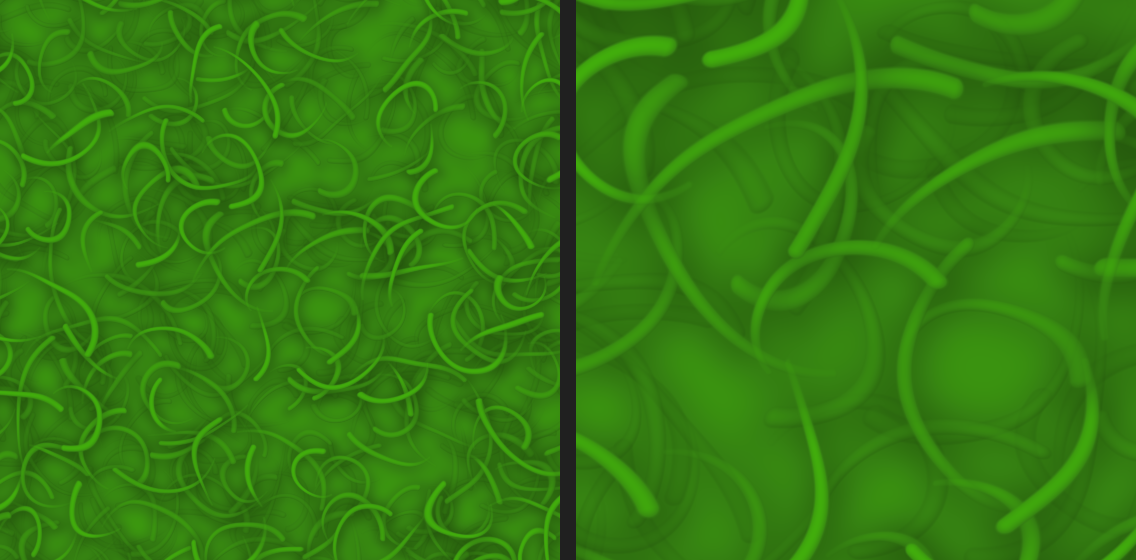
Left: the whole. Right: its middle third, enlarged.
Reproduce this texture procedurally as a WebGL 2 fragment shader.

```glsl
#version 300 es
precision highp float;

uniform vec2 u_resolution;
out vec4 outColor;

// Layout
const int LAYERS = 14;
const float CELLS = 5.5;               // strand cells across the canvas
const vec2 HALF_LENGTH = vec2(0.05, 0.14);
const vec2 BEND_RADIUS = vec2(0.045, 0.20);
const float MAX_HALF_SPAN = 2.0;       // radians
const float HALF_WIDTH = 0.0054;
const float TAIL_WIDTH = 0.4;          // share of the width left at the tail
const float WARP_SCALE = 6.0;
const float WARP_AMOUNT = 0.035;

// Shading, as brightness of the green channel
const vec2 LIGHT = vec2(-0.55, 0.83);
const float GROUND = 0.585;
const float GROUND_VARIATION = 0.05;
const float SHADOW = 0.28;
const float SHADOW_RADIUS = 0.0185;
const float SHADOW_SHIFT = 0.003;
const vec2 SHADOW_STRENGTH = vec2(0.10, 0.32); // deepest, topmost
const vec2 STRAND_LEVEL = vec2(0.51, 0.675);
const vec2 STRAND_OPACITY = vec2(0.30, 1.0);
const float EDGE_FALLOFF = 0.13;
const float LIGHT_TILT = 0.05;
const float EDGE_SOFTNESS = 0.0008;

const vec3 DARK = vec3(0.15, 0.36, 0.05);
const vec3 MID = vec3(0.21, 0.51, 0.07);
const vec3 BRIGHT = vec3(0.25, 0.66, 0.05);

vec3 hash3(vec3 p) {
    p = fract(p * vec3(0.1031, 0.1030, 0.0973));
    p += dot(p, p.yxz + 33.33);
    return fract((p.xxy + p.yxx) * p.zyx);
}

float cornerSlope(vec2 corner, vec2 offset, float seed) {
    float angle = 6.28318 * hash3(vec3(corner, seed)).x;
    return dot(vec2(cos(angle), sin(angle)), offset);
}

float gradientNoise(vec2 p, float seed) {
    vec2 i = floor(p), f = p - i;
    vec2 s = f * f * f * (f * (f * 6.0 - 15.0) + 10.0);
    vec2 e = vec2(0.0, 1.0);
    float low = mix(cornerSlope(i, f, seed), cornerSlope(i + e.yx, f - e.yx, seed), s.x);
    float high = mix(cornerSlope(i + e, f - e, seed), cornerSlope(i + 1.0, f - 1.0, seed), s.x);
    return mix(low, high, s.y);
}

// Paints one tapered arc, with its shadow, over the brightness below it.
float paintStrand(float below, vec2 p, vec3 shape, float depth, float pixel) {
    float angle = 6.28318 * shape.x;
    float radius = mix(BEND_RADIUS.x, BEND_RADIUS.y, shape.y * shape.y);
    float halfLength = mix(HALF_LENGTH.x, HALF_LENGTH.y, shape.z);
    float halfSpan = min(halfLength / radius, MAX_HALF_SPAN);

    // Local frame: circle centre at the origin, arc middle on the x axis
    vec2 axis = vec2(cos(angle), sin(angle));
    mat2 toLocal = mat2(axis.x, -axis.y, axis.y, axis.x);
    vec2 local = toLocal * p + vec2(radius, 0.0);
    vec2 light = toLocal * LIGHT;
    float along = clamp(atan(local.y, local.x), -halfSpan, halfSpan);
    vec2 offset = local - radius * vec2(cos(along), sin(along));

    float tail = 0.5 + 0.5 * along / halfSpan;
    float width = HALF_WIDTH * mix(1.0, TAIL_WIDTH, tail * tail);
    float fade = 1.0 - 0.8 * smoothstep(0.65, 1.0, tail);

    // Soft shadow
    float reach = length(offset + light * SHADOW_SHIFT) / SHADOW_RADIUS;
    float shade = exp(-reach * reach) * fade;
    float level = mix(below, SHADOW, shade * mix(SHADOW_STRENGTH.x, SHADOW_STRENGTH.y, depth));

    // Rounded body
    float dist = length(offset);
    float across = min(dist / width, 1.0);
    float body = mix(STRAND_LEVEL.x, STRAND_LEVEL.y, depth) - EDGE_FALLOFF * across * across;
    body += LIGHT_TILT * dot(offset, light) / max(width, dist);
    float soft = EDGE_SOFTNESS + 0.5 * pixel;
    float cover = 1.0 - smoothstep(width - soft, width + soft, dist);
    return mix(level, body, cover * fade * mix(STRAND_OPACITY.x, STRAND_OPACITY.y, depth));
}

void main() {
    float pixel = 1.0 / min(u_resolution.x, u_resolution.y);
    vec2 uv = gl_FragCoord.xy * pixel;
    float level = GROUND + GROUND_VARIATION * gradientNoise(uv * 7.0, 91.0);

    // Layers from deepest to topmost
    for (int layer = 0; layer < LAYERS; layer++) {
        float seed = float(layer) * 3.0 + 5.0;
        float depth = float(layer) / float(LAYERS - 1);
        vec2 bend = vec2(gradientNoise(uv * WARP_SCALE, seed + 0.3),
                         gradientNoise(uv * WARP_SCALE, seed + 0.7));
        vec2 p = uv + WARP_AMOUNT * bend + 4.0 + hash3(vec3(seed, 2.0, 7.0)).xy;
        vec2 home = floor(p * CELLS);

        for (int y = -1; y <= 1; y++) {
            for (int x = -1; x <= 1; x++) {
                vec2 cell = home + vec2(x, y);
                vec2 middle = (cell + hash3(vec3(cell, seed)).xy) / CELLS;
                vec3 shape = hash3(vec3(cell + 57.0, seed + 1.0));
                level = paintStrand(level, p - middle, shape, depth, pixel);
            }
        }
    }

    // Brightness to colour
    vec3 color = level < MID.g
        ? mix(DARK, MID, (level - DARK.g) / (MID.g - DARK.g))
        : mix(MID, BRIGHT, (level - MID.g) / (BRIGHT.g - MID.g));
    outColor = vec4(color, 1.0);
}
```
